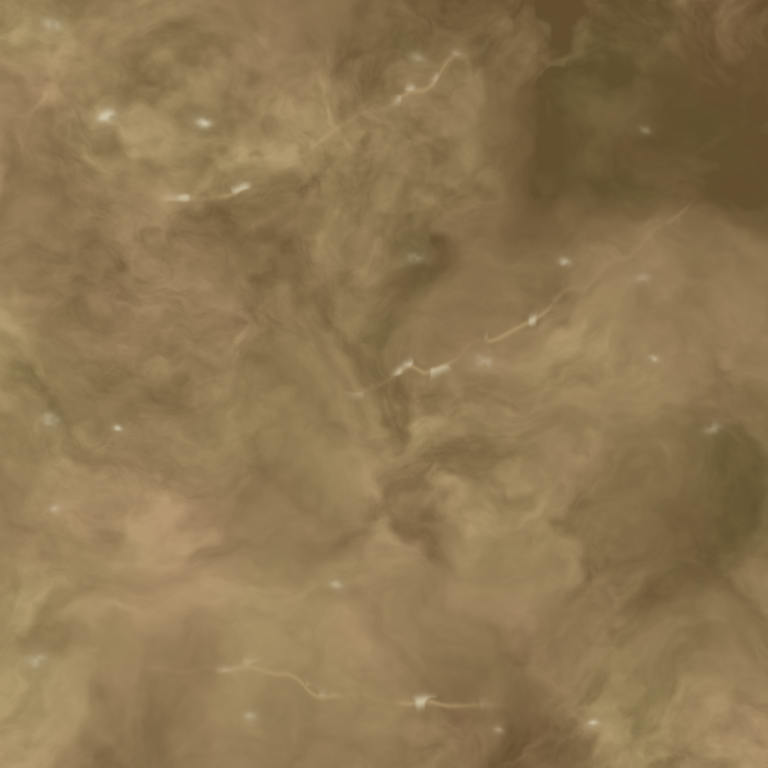
Give the GLSL for this texture, as a WebGL 2 fragment shader.

```glsl
#version 300 es
precision highp float;
// Hazy brown desert terrain from above: mottled soil, pale winding ridges and bright specks.

#define BROAD_SCALE 3.2
#define WARP_AMOUNT 0.24
#define MOTTLE_CONTRAST 1.75
#define WISP_CONTRAST 0.85
#define GRAIN_CONTRAST 0.42
#define TILT vec2(-0.40, -0.24)
#define RIDGE_WIDTH 0.0035
#define SPECK_CELLS 10.0
#define SPECK_SHARE 0.24
#define DARK_SOIL vec3(0.425, 0.345, 0.215)
#define PALE_SOIL vec3(0.665, 0.570, 0.410)
#define SALT vec3(0.82, 0.78, 0.67)

uniform vec2 u_resolution;
out vec4 fragColor;

float hash(vec2 p) {
    return fract(sin(dot(p, vec2(127.1, 311.7))) * 43758.5453);
}

float noise(vec2 p) {
    vec2 cell = floor(p), f = fract(p);
    f = f * f * f * (f * (f * 6.0 - 15.0) + 10.0);
    float low = mix(hash(cell), hash(cell + vec2(1.0, 0.0)), f.x);
    float high = mix(hash(cell + vec2(0.0, 1.0)), hash(cell + vec2(1.0, 1.0)), f.x);
    return mix(low, high, f.y);
}

// Layered noise, centred on zero
float fbm(vec2 p) {
    const mat2 turn = mat2(0.8, 0.6, -0.6, 0.8);
    float sum = 0.0, amplitude = 0.5;
    for (int i = 0; i < 5; i++) {
        sum += amplitude * (noise(p) - 0.5);
        p = turn * p * 2.03 + 17.3;
        amplitude *= 0.52;
    }
    return sum;
}

// Thin rising ridges, broken along their length; x = line, y = salt on it
vec2 ridges(vec2 p) {
    vec2 result = vec2(0.0);
    for (int i = 0; i < 3; i++) {
        float k = float(i);
        vec2 start = vec2(0.20 + 0.28 * k, 0.74 - 0.24 * k);
        if (i == 2) start = vec2(0.22, 0.13);
        float along = p.x - start.x;
        float slope = i == 2 ? -0.16 : 0.20 + 0.75 * max(along, 0.0);
        float path = start.y + slope * along
                   + 0.05 * (noise(vec2(p.x * 9.0, k * 7.0)) - 0.5)
                   + 0.018 * (noise(vec2(p.x * 34.0, k * 5.0)) - 0.5);
        float reach = smoothstep(-0.05, 0.04, along) * smoothstep(0.46, 0.34, along);
        float dist = abs(p.y - path) / sqrt(1.0 + slope * slope);
        float gaps = smoothstep(0.30, 0.75, noise(vec2(p.x * 26.0, k + 3.0)));
        float line = exp(-pow(dist / RIDGE_WIDTH, 2.0));
        float glow = 0.25 * exp(-dist / 0.014);
        float salt = smoothstep(0.62, 0.9, noise(p * 62.0 + k));
        result += reach * vec2((line + glow) * (0.25 + 0.75 * gaps),
                               salt * gaps * exp(-pow(dist / 0.008, 2.0)));
    }
    return result;
}

// Scattered, ragged bright specks with a faint halo
float specks(vec2 p) {
    vec2 grid = p * SPECK_CELLS;
    vec2 cell = floor(grid);
    vec2 centre = 0.25 + 0.5 * vec2(hash(cell + 3.1), hash(cell + 8.7));
    vec2 offset = (fract(grid) - centre) / SPECK_CELLS;
    offset.y += 0.4 * offset.x * (hash(cell + 5.3) - 0.5);
    float size = mix(0.004, 0.009, hash(cell + 1.9));
    float dist = length(offset * vec2(0.8, 1.15)) / size;
    float ragged = 0.3 + 0.9 * noise(p * 130.0);
    float glow = exp(-dist * dist) * ragged + 0.12 * exp(-dist * dist * 0.2);
    return step(hash(cell + 12.4), SPECK_SHARE) * glow * mix(0.35, 1.0, hash(cell + 6.6));
}

void main() {
    vec2 p = gl_FragCoord.xy / u_resolution;

    // Folded coordinates give drifting, wispy patches
    vec2 warp = vec2(fbm(p * 4.0 + 2.7), fbm(p * 4.0 + 31.4));
    vec2 folded = p + WARP_AMOUNT * warp;
    float mottle = fbm(folded * BROAD_SCALE + 5.2);
    float wisps = fbm(folded * vec2(10.0, 14.0) + 3.0 * warp + 40.0);
    float grain = fbm(p * vec2(42.0, 54.0) + 6.0 * warp + 70.0);
    float roughness = smoothstep(-0.25, 0.25, fbm(p * 5.0 + 90.0));

    // Overall lightness, paler towards the lower left
    float tone = 0.42 + dot(p - 0.5, TILT) + MOTTLE_CONTRAST * mottle
               + WISP_CONTRAST * wisps * (0.5 + roughness)
               + GRAIN_CONTRAST * grain * (0.3 + roughness);
    tone -= 0.22 * exp(-dot(p - vec2(0.56, 0.38), p - vec2(0.56, 0.38)) / 0.02);
    tone = clamp(tone, -0.15, 1.12);
    vec3 colour = mix(DARK_SOIL, PALE_SOIL, tone);

    // Slight drift between olive and rosy soil
    float hue = fbm(folded * 6.0 + 120.0);
    colour += hue * vec3(0.045, -0.010, 0.030);

    vec2 ridge = ridges(p);
    colour = mix(colour, PALE_SOIL * 1.03, clamp(0.6 * ridge.x, 0.0, 0.75));
    colour = mix(colour, SALT, clamp(0.8 * ridge.y + specks(p), 0.0, 0.9));
    fragColor = vec4(colour, 1.0);
}
```
